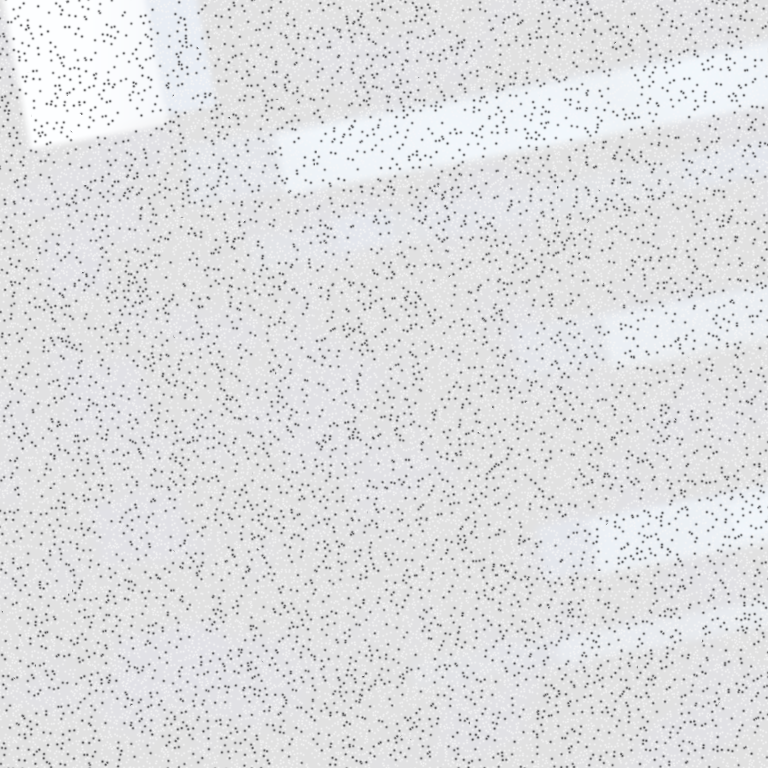
This texture is drawn by a Shadertoy shader. Its source:

```glsl
// Pale grey sheet with fine soft dark and white specks, crossed by slanted window reflections.

vec2 hash2(vec2 p) {
    vec3 h = fract(p.xyx * vec3(0.1031, 0.1030, 0.0973));
    h += dot(h, h.yzx + 33.33);
    return fract((h.xx + h.yz) * h.zy);
}

float gradientNoise(vec2 p) {
    vec2 cell = floor(p), f = fract(p);
    vec2 w = f * f * f * (f * (f * 6.0 - 15.0) + 10.0);
    float rows[2];
    for (int j = 0; j < 2; j++) {
        vec2 a = vec2(0, j), b = vec2(1, j);
        rows[j] = mix(dot(hash2(cell + a) * 2.0 - 1.0, f - a),
                      dot(hash2(cell + b) * 2.0 - 1.0, f - b), w.x);
    }
    return mix(rows[0], rows[1], w.y);
}

// Strength of randomly placed soft specks, one candidate per grid cell
float specks(vec2 p, float cells, float density, float spread, float seed) {
    float strength = 0.0;
    vec2 home = floor(p * cells);
    for (int j = -1; j <= 1; j++)
    for (int i = -1; i <= 1; i++) {
        vec2 cell = home + vec2(i, j);
        vec2 offset = p - (cell + hash2(cell + seed)) / cells;
        vec2 pick = hash2(cell + seed + 371.0);
        float bell = exp(-0.5 * dot(offset, offset) / (spread * spread));
        strength = max(strength, bell * mix(0.8, 1.0, pick.y) * step(pick.x, density));
    }
    return strength;
}

// Coordinates along and across the slant of the light
vec2 slanted(vec2 p) {
    return mat2(0.983, -0.182, 0.182, 0.983) * p;
}

// Soft slanted rectangle of light, placed by its lower left corner
float pane(vec2 p, vec2 corner, vec2 size, float soft) {
    vec2 q = slanted(p - corner);
    vec2 edge = smoothstep(-soft, soft, q) * smoothstep(-soft, soft, size - q);
    return edge.x * edge.y;
}

void mainImage(out vec4 fragColor, in vec2 fragCoord) {
    vec2 p = fragCoord / iResolution.y;
    vec2 q = slanted(p);
    vec3 lavender = vec3(0.884, 0.884, 0.908);
    vec3 paleBlue = vec3(0.895, 0.910, 0.938);
    vec3 coolWhite = vec3(0.945, 0.967, 0.985);

    // Grey ground with faint lavender clouds
    float cloud = gradientNoise(q * vec2(5.0, 9.0) + 4.0) + 0.5 * gradientNoise(q * 19.0);
    vec3 color = mix(vec3(0.881, 0.881, 0.882), lavender, 0.6 * smoothstep(-0.1, 0.4, cloud));

    // Column of weak reflections at the left
    for (int i = 0; i < 4; i++) {
        float k = float(i);
        color = mix(color, lavender, 0.7 * pane(p, vec2(0.065 + 0.033 * k, 0.61 - 0.175 * k),
                                                vec2(0.08 + 0.02 * k, 0.085), 0.014));
    }

    // Dim fringes of the light bands
    float fringe = 0.6 * pane(p, vec2(0.25, 0.732), vec2(1.0, 0.078), 0.010);
    fringe = max(fringe, 0.40 * pane(p, vec2(0.33, 0.645), vec2(1.0, 0.045), 0.012));
    fringe = max(fringe, 0.75 * pane(p, vec2(0.44, 0.670), vec2(0.08, 0.045), 0.009));
    fringe = max(fringe, 0.75 * pane(p, vec2(0.89, 0.752), vec2(0.30, 0.045), 0.009));
    fringe = max(fringe, 0.60 * pane(p, vec2(0.68, 0.507), vec2(1.0, 0.066), 0.010));
    fringe = max(fringe, 0.70 * pane(p, vec2(0.71, 0.245), vec2(1.0, 0.070), 0.008));
    fringe = max(fringe, 0.35 * pane(p, vec2(0.54, 0.102), vec2(1.0, 0.036), 0.010));
    color = mix(color, paleBlue, fringe);

    // Bright cores of the bands, slightly uneven
    float uneven = 0.88 + 0.30 * gradientNoise(q * vec2(9.0, 14.0));
    float core = pane(p, vec2(0.372, 0.746), vec2(1.0, 0.080), 0.009);
    core = max(core, 0.60 * pane(p, vec2(0.797, 0.518), vec2(1.0, 0.070), 0.009));
    core = max(core, 0.70 * pane(p, vec2(0.780, 0.251), vec2(1.0, 0.073), 0.008));
    core = max(core, 0.42 * pane(p, vec2(0.730, 0.134), vec2(1.0, 0.034), 0.008));
    core = max(core, pane(p, vec2(0.955, 0.295), vec2(1.0, 0.052), 0.008));
    color = mix(color, coolWhite, core * uneven);

    // Window glare in the upper left corner, fading to the right
    float glare = pane(p, vec2(0.04, 0.805), vec2(0.182, 0.4), 0.007);
    color = mix(color, vec3(0.910, 0.928, 0.955), pane(p, vec2(0.12, 0.832), vec2(0.165, 0.4), 0.007));
    color = mix(color, vec3(0.992, 0.996, 1.0), glare * (1.0 - 0.35 * smoothstep(0.10, 0.24, p.x)));

    // Fine white grains, then sparse dark specks in loose clusters
    color = mix(color, max(color, vec3(0.965)), 0.85 * specks(p, 260.0, 0.42, 0.0010, 57.0));
    float density = 0.21 + 0.10 * gradientNoise(p * 14.0 + 30.0);
    color = mix(color, vec3(0.10, 0.10, 0.11), 0.75 * specks(p, 170.0, density, 0.00115, 11.0));

    fragColor = vec4(color, 1.0);
}
```
